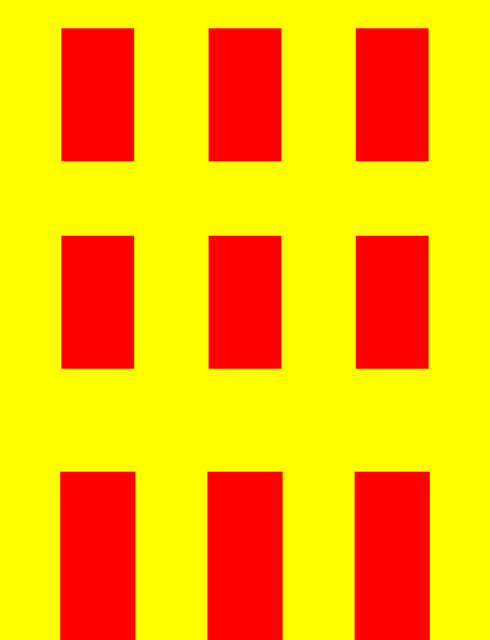
Reproduce this pattern procedurally as a Shadertoy shader.

```glsl
// Three columns of upright red bars on yellow: two rows of blocks above a taller row cut by the lower edge.
#define COLUMN_PITCH 0.3004
#define ROW_PITCH 0.3241
#define TOP_ROW_Y 0.8519
#define BLOCK_HALF vec2(0.0743, 0.1039)
#define BASE_HALF vec2(0.0767, 0.2630)
#define GROUND_COLOR vec3(1.0, 1.0, 0.0)
#define BAR_COLOR vec3(1.0, 0.0, 0.0)

// Antialiased coverage of an axis-aligned rectangle centred at zero
float boxCoverage(vec2 p, vec2 halfSize, vec2 pixel) {
    vec2 inside = clamp((halfSize - abs(p)) / pixel + 0.5, 0.0, 1.0);
    return inside.x * inside.y;
}

void mainImage(out vec4 fragColor, in vec2 fragCoord) {
    vec2 pixel = 1.0 / iResolution.xy;
    vec2 uv = fragCoord * pixel;

    // Fold into three columns around the vertical centre line
    float x = uv.x - 0.5;
    x -= COLUMN_PITCH * clamp(round(x / COLUMN_PITCH), -1.0, 1.0);

    // Fold the upper part into two equal rows
    float y = uv.y - TOP_ROW_Y;
    y -= ROW_PITCH * clamp(round(y / ROW_PITCH), -1.0, 0.0);

    // Blocks, plus the wider bars running off the lower edge
    float blocks = boxCoverage(vec2(x, y), BLOCK_HALF, pixel);
    float baseBars = boxCoverage(vec2(x, uv.y), BASE_HALF, pixel);

    vec3 color = mix(GROUND_COLOR, BAR_COLOR, max(blocks, baseBars));
    fragColor = vec4(color, 1.0);
}
```
